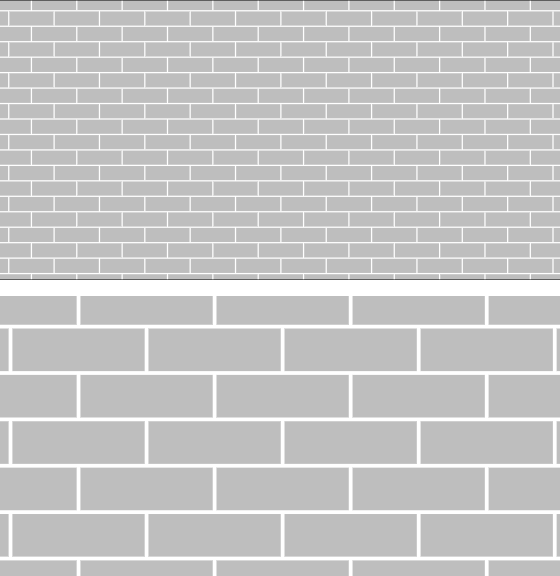
Top: the whole. Bottom: its middle third, enlarged.
A Shadertoy shader for this pattern:

```glsl
// Running-bond brick wall: flat grey bricks, thin white joints, and a dark
// hairline along the top and bottom edges. Every other course shifts by half
// a brick; each line is smoothed by its exact overlap with the pixel.

// Lengths are in canvas heights, measured from the lower left
const vec2 BRICK = vec2(0.16198, 0.05521);   // spacing of joint centres
const vec2 FIRST_JOINT = vec2(0.03125, 0.0229);
const float JOINT_WIDTH = 0.0045;
const float EDGE_WIDTH = 0.0018;

const vec3 BRICK_COLOR = vec3(0.746);
const vec3 JOINT_COLOR = vec3(1.0);
const vec3 EDGE_COLOR = vec3(0.0);

// Share of a pixel covered by a line whose centre lies at distance d
float lineCoverage(float d, float halfWidth, float pixel) {
    float upper = min(d + 0.5 * pixel, halfWidth);
    float lower = max(d - 0.5 * pixel, -halfWidth);
    return max(upper - lower, 0.0) / pixel;
}

// Signed distance to the nearest multiple of the period
float repeatDistance(float x, float period) {
    return (fract(x / period + 0.5) - 0.5) * period;
}

float jointMask(vec2 p, float pixel) {
    p -= FIRST_JOINT;
    float course = floor(p.y / BRICK.y);
    float shift = 0.5 * BRICK.x * mod(course, 2.0);
    float bed = lineCoverage(repeatDistance(p.y, BRICK.y), 0.5 * JOINT_WIDTH, pixel);
    float head = lineCoverage(repeatDistance(p.x - shift, BRICK.x), 0.5 * JOINT_WIDTH, pixel);
    return max(bed, head);
}

void mainImage(out vec4 fragColor, in vec2 fragCoord) {
    float pixel = 1.0 / iResolution.y;
    vec2 p = fragCoord * pixel;

    // Bricks and joints
    vec3 color = mix(BRICK_COLOR, JOINT_COLOR, jointMask(p, pixel));

    // Hairlines at the top and bottom
    float edgeDistance = min(p.y, 1.0 - p.y);
    color = mix(color, EDGE_COLOR, lineCoverage(edgeDistance, EDGE_WIDTH, pixel));

    fragColor = vec4(color, 1.0);
}
```
